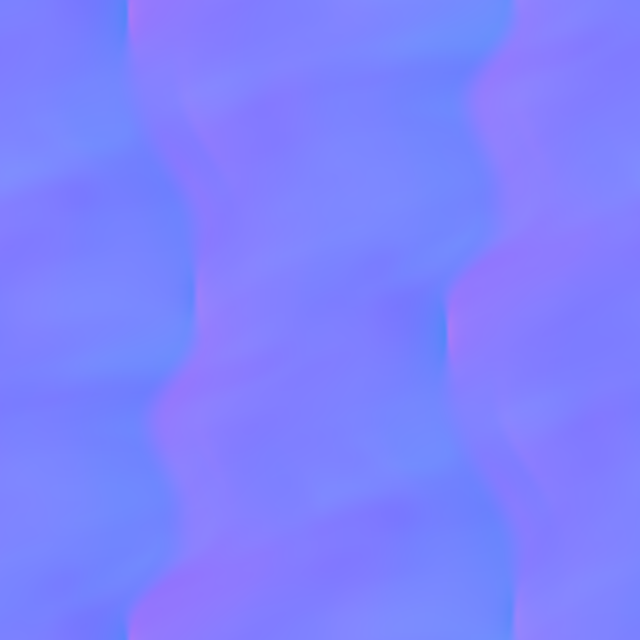
Write a three.js fragment shader that draws this texture map.

```glsl
// Tangent-space normal map of soft, bulging upright columns of stacked knobs.
// Two columns, staggered by half a tile, meet along a wavy seam; each one tilts
// from left to right, with patchy domed folds and slanted streaks of wrapped noise.
varying vec2 vUv;

float hash(vec2 p) {
  return fract(sin(dot(p, vec2(127.1, 311.7))) * 43758.5453);
}

// Value noise from -1 to 1 that wraps after "cells" lattice steps
float wrapNoise(vec2 uv, vec2 cells, float seed) {
  vec2 p = uv * cells;
  vec2 i = floor(p);
  vec2 f = p - i;
  f = f * f * f * (f * (f * 6.0 - 15.0) + 10.0);
  vec2 a = mod(i, cells) + seed;
  vec2 b = mod(i + 1.0, cells) + seed;
  float low = mix(hash(a), hash(vec2(b.x, a.y)), f.x);
  float high = mix(hash(vec2(a.x, b.y)), hash(b), f.x);
  return mix(low, high, f.y) * 2.0 - 1.0;
}

// Horizontal place of the seam: steep runs joined by short sidesteps
float seamX(float depth) {
  float d = fract(depth);
  return 0.2 + 0.103 * smoothstep(0.12, 0.36, d) - 0.073 * smoothstep(0.52, 0.66, d)
    + 0.045 * smoothstep(0.66, 0.8, d) - 0.075 * smoothstep(0.85, 0.97, d);
}

// Bump around one height on the wrapped vertical axis
float ringBump(float depth, float center, float size) {
  float d = (fract(depth - center + 0.5) - 0.5) / size;
  return exp(-d * d);
}

// The seam is crisp on two short runs and melts away between them
float seamSharpness(float depth) {
  return ringBump(depth, 0.02, 0.075) + 0.9 * ringBump(depth, 0.46, 0.075);
}

// Tilt of one column in xy, its blending weight in z
vec3 columnTilt(float x, float depth) {
  float left = seamX(depth);
  float width = 0.5 + seamX(depth + 0.5) - left;
  float a = fract(x - left - 0.5 * width + 0.5) - 0.5 + 0.5 * width;
  float b = width - a;
  float u = clamp(a / width, 0.0, 1.0);
  float m = u - 0.5;

  // Column space, sheared and domed so that features climb to the right
  float lift = 0.17 * m - 0.16 * m * m;
  vec2 flat2 = vec2(0.45 * u, depth);
  float warp = wrapNoise(flat2, vec2(6.0, 5.0), 17.0);
  float patchy = smoothstep(-0.5, 0.5, wrapNoise(flat2, vec2(8.0, 6.0), 23.0));
  vec2 p = vec2(0.45 * u + 0.02 * warp, depth + lift + 0.015 * warp);

  // Folds: a slow rise down each knob, then a soft drop that comes and goes
  float k = fract(3.0 * (p.y - 0.16));
  float drop = mix(0.5, 0.8, patchy);
  float fold = k / drop * (1.0 - smoothstep(drop, 1.0, k)) - 0.5;
  fold *= mix(0.3, 1.0, patchy);
  vec2 tilt = vec2(0.062 - 0.124 * u, 0.012 * (2.0 * u - 1.0));
  tilt += vec2(-0.012, 0.06) * fold;

  // Broad stains, slanted streaks and fainter upright ones
  tilt.x += 0.022 * wrapNoise(p, vec2(7.0, 7.0), 41.0);
  tilt.y += 0.022 * wrapNoise(p, vec2(6.0, 9.0), 53.0);
  tilt.y += 0.012 * wrapNoise(p, vec2(9.0, 19.0), 67.0);
  tilt.x += 0.012 * wrapNoise(flat2, vec2(19.0, 7.0), 71.0);
  tilt.y += 0.005 * wrapNoise(p, vec2(13.0, 38.0), 83.0);

  // Soft upright ledge beside the left seam
  float ledge = ringBump(depth, 0.2, 0.1) + 0.5 * ringBump(depth, 0.72, 0.07);
  float ledgeX = 0.07 + 0.01 * warp;
  tilt.x -= 0.045 * ledge * (1.0 - smoothstep(ledgeX - 0.012, ledgeX + 0.012, a));
  tilt.x += 0.015 * ledge * exp(-abs(a - ledgeX - 0.015) / 0.03);

  // Bright and dark lips along the crisp runs of the seam
  float sharpL = seamSharpness(depth);
  float sharpR = seamSharpness(depth + 0.5);
  tilt.x += 0.12 * sharpL * sharpL * exp(-max(a, 0.0) / 0.013);
  tilt.x -= 0.11 * sharpR * sharpR * exp(-max(b, 0.0) / 0.016);
  tilt += vec2(-0.018, 0.014) * exp(-max(b, 0.0) / 0.05);

  float softL = mix(0.03, 0.005, clamp(sharpL, 0.0, 1.0));
  float softR = mix(0.03, 0.005, clamp(sharpR, 0.0, 1.0));
  float weight = smoothstep(-softL, softL, a) * smoothstep(-softR, softR, b);
  return vec3(tilt, weight);
}

void main() {
  float depth = 1.0 - vUv.y;
  float x = vUv.x + 0.003 * wrapNoise(vUv, vec2(4.0, 9.0), 3.0);

  // Blend the two staggered columns
  vec3 one = columnTilt(x, depth);
  vec3 two = columnTilt(x - 0.5, depth + 0.5);
  vec2 tilt = (one.xy * one.z + two.xy * two.z) / max(one.z + two.z, 0.001);

  // Uneven broad stains over both columns
  tilt.x += 0.01 * wrapNoise(vUv, vec2(5.0, 5.0), 31.0);
  tilt.y += 0.01 * wrapNoise(vUv, vec2(4.0, 7.0), 37.0);

  // Pack the unit normal into colour
  vec2 n = 2.0 * tilt;
  float z = sqrt(max(1.0 - dot(n, n), 0.0));
  gl_FragColor = vec4(0.5 + tilt, 0.5 + 0.5 * z, 1.0);
}
```
